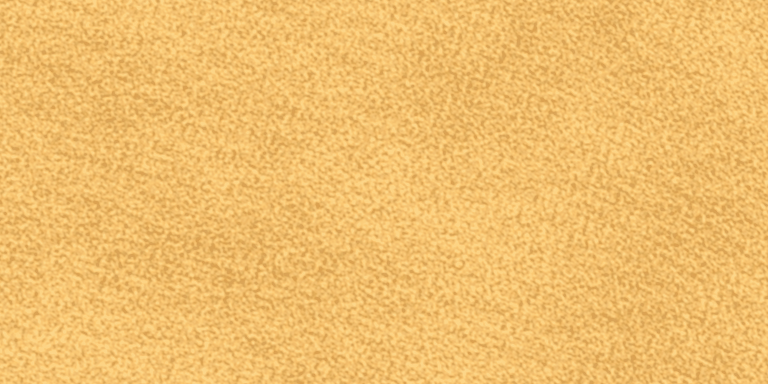
This texture is drawn by a Shadertoy shader. Its source:

```glsl
// Fine golden, sand-like grain with faint ripples that bend down to the right.
// Gradient noise gives evenly spaced grains along a curved flow; weak ripples
// and patches are added, and the sum is looked up in a six-tone ramp.

const vec2  GRAIN_FREQ  = vec2(66.0, 86.0);   // cells per canvas height
const vec2  FINE_FREQ   = vec2(104.0, 118.0);
const vec2  RIPPLE_FREQ = vec2(9.0, 36.0);
const vec2  PATCH_FREQ  = vec2(2.1, 3.0);
const vec2  HUE_FREQ    = vec2(61.0, 67.0);
const float GRAIN_GAIN  = 0.70;
const float FINE_GAIN   = 0.55;
const float RIPPLE_GAIN = 0.24;
const float PATCH_GAIN  = 0.22;
const float DEVIATION   = 0.204;  // spread of the summed noise
const float SLOPE       = 0.20;   // ripple slope at the left edge
const float BEND        = 0.09;   // how the slope grows to the right
const vec3  HUE_SHIFT   = vec3(0.006, -0.016, -0.036);  // towards orange

const int TONES = 6;
const vec3 TONE[TONES] = vec3[TONES](
    vec3(0.86, 0.64, 0.33), vec3(0.90, 0.70, 0.375), vec3(0.94, 0.73, 0.41),
    vec3(0.955, 0.755, 0.44), vec3(0.98, 0.79, 0.46), vec3(0.99, 0.83, 0.52));
// Noise level, in deviations, at which each tone is pure
const float LEVEL[TONES] = float[TONES](-1.95, -1.05, -0.47, 0.10, 0.84, 1.80);

float hash(vec2 cell) {
    return fract(sin(dot(cell, vec2(127.1, 311.7))) * 43758.5453);
}

// Slope of a random unit gradient at a lattice corner
float corner(vec2 cell, vec2 offset) {
    float angle = 6.28319 * hash(cell);
    return dot(vec2(cos(angle), sin(angle)), offset);
}

// Signed gradient noise, free of large clumps
float gradientNoise(vec2 p) {
    vec2 cell = floor(p);
    vec2 f = fract(p);
    vec2 w = f * f * f * (f * (f * 6.0 - 15.0) + 10.0);
    vec2 e = vec2(1.0, 0.0);
    float low  = mix(corner(cell, f), corner(cell + e.xy, f - e.xy), w.x);
    float high = mix(corner(cell + e.yx, f - e.yx),
                     corner(cell + e.xx, f - e.xx), w.x);
    return mix(low, high, w.y);
}

vec2 rotate(vec2 p, float angle) {
    float c = cos(angle), s = sin(angle);
    return vec2(c * p.x - s * p.y, s * p.x + c * p.y);
}

// Coordinates along and across the curved ripples
vec2 flow(vec2 p) {
    return vec2(p.x - 0.3 * p.y, p.y + SLOPE * p.x + BEND * p.x * p.x);
}

vec3 toneRamp(float level) {
    vec3 color = TONE[0];
    for (int i = 1; i < TONES; i++) {
        float t = (level - LEVEL[i - 1]) / (LEVEL[i] - LEVEL[i - 1]);
        color = mix(color, TONE[i], clamp(t, 0.0, 1.0));
    }
    return color;
}

void mainImage(out vec4 fragColor, in vec2 fragCoord) {
    vec2 p = fragCoord / iResolution.y;
    vec2 along = flow(p);

    // Small grains, finer crumbs, long ripples and broad patches
    float relief = GRAIN_GAIN  * gradientNoise(along * GRAIN_FREQ)
                 + FINE_GAIN   * gradientNoise(rotate(p, 0.65) * FINE_FREQ + 17.3)
                 + RIPPLE_GAIN * gradientNoise(along * RIPPLE_FREQ + 41.7)
                 + PATCH_GAIN  * gradientNoise(along * PATCH_FREQ + 73.1);

    // Slight drift of hue from grain to grain
    float hue = gradientNoise(rotate(p, -0.4) * HUE_FREQ + 29.9);

    fragColor = vec4(toneRamp(relief / DEVIATION) + HUE_SHIFT * hue, 1.0);
}
```
